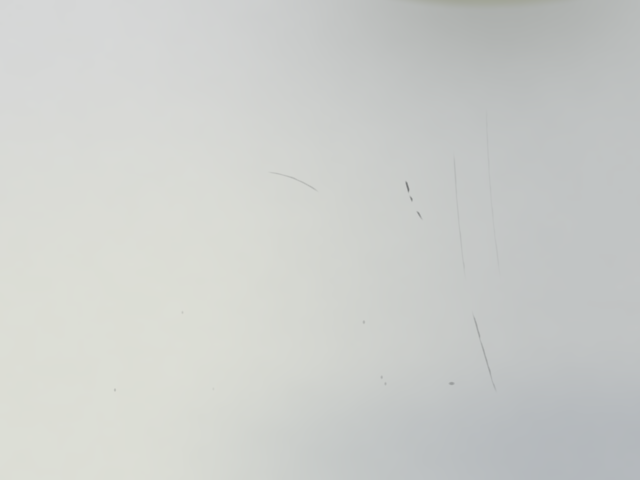
Give the GLSL for this texture, as a WebGL 2 fragment shader.

```glsl
#version 300 es
precision highp float;
// Softly lit off-white panel with a blurred top shadow, fine scratches and specks.

uniform vec2 u_resolution;
out vec4 fragColor;

// Lengths are fractions of the canvas height
const vec3 LIT_TOP = vec3(0.838, 0.842, 0.842);
const vec3 LIT_LOW = vec3(0.862, 0.868, 0.837);
const vec3 SHADE = vec3(0.757, 0.768, 0.768);
const vec3 FLOOR_DIM = vec3(0.050, 0.044, 0.030);
const vec3 SHADOW_DIM = vec3(0.085, 0.085, 0.095);
const vec3 RIM_COLOR = vec3(0.625, 0.635, 0.575);
const vec3 MARK_COLOR = vec3(0.36, 0.37, 0.37);
const float SCRATCH_WIDTH = 0.0013;
const float MOTTLE = 0.007;
const int SPECKS = 6;

float hash(vec2 p) {
  vec3 q = fract(vec3(p.xyx) * 0.1031);
  q += dot(q, q.yzx + 33.33);
  return fract((q.x + q.y) * q.z);
}

float noise(vec2 p) {
  vec2 i = floor(p), f = fract(p);
  f = f * f * (3.0 - 2.0 * f);
  return mix(mix(hash(i), hash(i + vec2(1, 0)), f.x),
             mix(hash(i + vec2(0, 1)), hash(i + vec2(1, 1)), f.x), f.y);
}

// Bowed hairline from a to b; rough breaks it up along its length
float scratch(vec2 p, vec2 a, vec2 b, float bow, float rough) {
  vec2 along = b - a;
  float len = length(along);
  vec2 dir = along / len;
  vec2 q = vec2(dot(p - a, dir), dot(p - a, vec2(-dir.y, dir.x)));
  float t = q.x / len;
  float grain = noise(vec2(q.x * 90.0, bow * 3000.0 + 7.0));
  float offset = q.y - 4.0 * bow * t * (1.0 - t) - (grain - 0.5) * 0.003 * rough;
  float width = SCRATCH_WIDTH * (1.0 + rough * (grain - 0.4));
  float soft = max(1.0 / u_resolution.y, 0.0012);
  float line = 1.0 - smoothstep(width - soft, width + soft, abs(offset));
  float ends = smoothstep(0.0, 0.12, t) * (1.0 - smoothstep(0.85, 1.0, t));
  return line * ends * mix(1.0, smoothstep(0.15, 0.85, grain), rough);
}

float speck(vec2 p, vec2 center, vec2 radius) {
  float d = (length((p - center) / radius) - 1.0) * min(radius.x, radius.y);
  float soft = max(1.0 / u_resolution.y, 0.0015);
  return 1.0 - smoothstep(-soft, soft, d);
}

// Broad light falloff with the two shadows
vec3 lighting(vec2 p) {
  vec3 lit = mix(LIT_LOW, LIT_TOP, smoothstep(0.3, 1.0, p.y - 0.15 * p.x));
  float across = p.x + 0.16 * smoothstep(0.5, 1.0, p.y);
  vec3 color = mix(lit, SHADE, smoothstep(0.32, 1.22, across));

  float low = 1.0 - smoothstep(0.02, 0.25, p.y - 0.05 * p.x);
  color -= FLOOR_DIM * low * smoothstep(0.2, 0.75, p.x);

  vec2 s = (p - vec2(1.04, 1.03)) / vec2(0.31, 0.19);
  color -= SHADOW_DIM * exp(-dot(s, s));

  float rim = length((p - vec2(1.01, 1.05)) / vec2(0.27, 0.066));
  return mix(color, RIM_COLOR, 0.85 * (1.0 - smoothstep(0.72, 1.12, rim)));
}

void main() {
  vec2 p = gl_FragCoord.xy / u_resolution.y;
  vec3 color = lighting(p);

  // Faint cloudy unevenness
  float cloud = 0.6 * noise(p * 22.0) + 0.4 * noise(p * vec2(48.0, 60.0) + 19.0);
  color += (cloud - 0.5) * MOTTLE;

  // Scratches, from the darkest to the faintest
  float mark = 0.80 * scratch(p, vec2(0.844, 0.628), vec2(0.882, 0.539), -0.005, 1.0);
  mark = max(mark, 0.36 * scratch(p, vec2(0.983, 0.356), vec2(1.035, 0.178), -0.001, 0.5));
  mark = max(mark, 0.25 * scratch(p, vec2(0.556, 0.642), vec2(0.666, 0.598), 0.008, 0.3));
  mark = max(mark, 0.13 * scratch(p, vec2(0.945, 0.690), vec2(0.971, 0.410), -0.003, 0.3));
  mark = max(mark, 0.08 * scratch(p, vec2(1.013, 0.785), vec2(1.044, 0.410), -0.006, 0.3));

  // One clear speck and a few faint ones
  mark = max(mark, 0.40 * speck(p, vec2(0.941, 0.201), vec2(0.0050, 0.0030)));
  for (int i = 0; i < SPECKS; i++) {
    float id = float(i);
    vec2 center = vec2(0.12 + 0.9 * hash(vec2(id, 3.1)), 0.1 + 0.25 * hash(vec2(id, 8.7)));
    float size = mix(0.0012, 0.0024, hash(vec2(id, 5.3)));
    mark = max(mark, mix(0.08, 0.3, hash(vec2(id, 11.9))) * speck(p, center, vec2(size, size * 1.4)));
  }

  fragColor = vec4(mix(color, MARK_COLOR, mark), 1.0);
}
```
